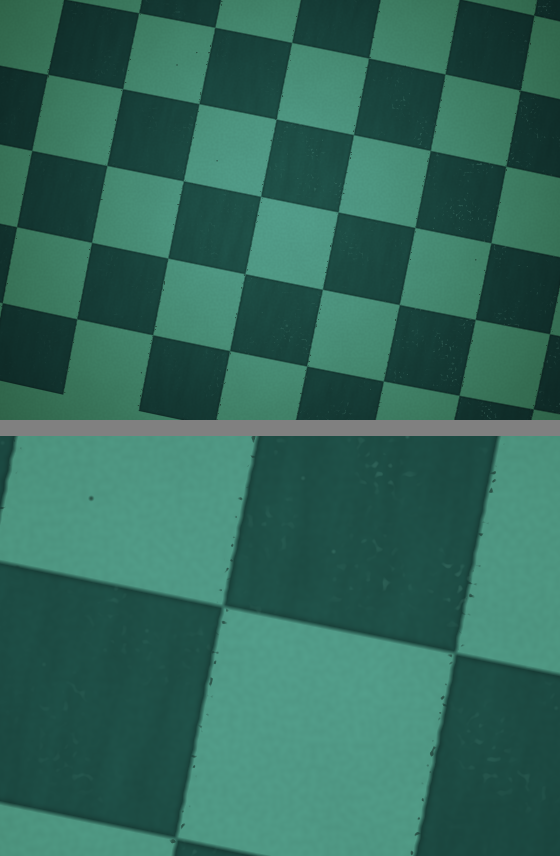
Top: the whole. Bottom: its middle third, enlarged.
Reproduce this pattern procedurally as a WebGL 1 fragment shader.

```glsl
precision highp float;

// A tilted two-tone green checkerboard seen through a slightly barrelled lens.
// Squares come from a product of two soft square waves; the dark ones carry
// scuffs and a thin rim, and a per-colour falloff dims the light to the corners.

uniform vec2 u_resolution;

// Lengths are in canvas heights unless noted as squares.
const float SQUARE = 0.1882;
const float TILT = 0.1987;
const vec2 BOARD_SHIFT = vec2(0.268, 0.116);  // squares
const float BARREL = 0.04;
const float LAST_ROW = 3.0;                   // plain border below this row
const float EDGE_SOFT = 0.010;                // squares
const float EDGE_RAGGED = 0.006;              // squares
const float RIM_WIDTH = 0.020;                // squares
const float RIM_DARKEN = 0.22;
const float SCUFF_SCALE = 150.0;
const float SCUFF_STRENGTH = 0.13;
const float GRAIN = 0.035;
const vec3 LIGHT_GREEN = vec3(0.317, 0.607, 0.532);
const vec3 DARK_GREEN = vec3(0.120, 0.312, 0.278);
const vec3 SCUFF_COLOUR = vec3(0.75, 0.95, 0.85);
const vec3 LIGHT_FALLOFF = vec3(1.05, 0.80, 1.25);
const vec3 DARK_FALLOFF = vec3(1.85, 1.45, 1.38);

float hash(vec2 p) {
  return fract(sin(dot(p, vec2(127.1, 311.7))) * 43758.55);
}

vec2 gradient(vec2 p) {
  float a = 6.2832 * hash(p);
  return vec2(cos(a), sin(a));
}

float gradientNoise(vec2 p) {
  vec2 i = floor(p);
  vec2 f = fract(p);
  vec2 w = f * f * f * (f * (f * 6.0 - 15.0) + 10.0);
  vec2 e = vec2(1.0, 0.0);
  float low = mix(dot(gradient(i), f), dot(gradient(i + e.xy), f - e.xy), w.x);
  float high = mix(dot(gradient(i + e.yx), f - e.yx),
                   dot(gradient(i + e.xx), f - e.xx), w.x);
  return mix(low, high, w.y);
}

float fbm(vec2 p) {
  float sum = 0.0;
  float amp = 0.6;
  for (int i = 0; i < 3; i++) {
    sum += amp * gradientNoise(p);
    p = p * 2.03 + 17.3;
    amp *= 0.5;
  }
  return sum;
}

// +1 on even squares, -1 on odd ones, with a soft change between.
float squareWave(float x, float soft) {
  float ramp = 0.5 - abs(fract(x * 0.5 + 0.25) * 2.0 - 1.0);
  return clamp(ramp / soft, -1.0, 1.0);
}

// Sparse round specks, at most one in each grid cell.
float specks(vec2 p, float chance, float radius, float soft) {
  vec2 id = floor(p);
  vec2 centre = 0.3 + 0.4 * vec2(hash(id + 3.1), hash(id + 8.7));
  float spot = 1.0 - smoothstep(radius - soft, radius + soft,
                                length(fract(p) - centre));
  return spot * step(hash(id + 21.4), chance);
}

void main() {
  vec2 view = (gl_FragCoord.xy - 0.5 * u_resolution) / u_resolution.y;
  float r2 = dot(view, view);

  // Lens and tilt; board rows are counted downwards.
  vec2 flatPos = view * (1.0 + BARREL * r2);
  float c = cos(TILT);
  float s = sin(TILT);
  vec2 board = vec2(c * flatPos.x - s * flatPos.y, -s * flatPos.x - c * flatPos.y)
             / SQUARE + BOARD_SHIFT;
  vec2 id = floor(board);

  // Checker with slightly ragged upright edges.
  float soft = max(EDGE_SOFT, 0.75 / (u_resolution.y * SQUARE));
  vec2 cut = board;
  cut.x += EDGE_RAGGED * gradientNoise(board * vec2(3.0, 22.0));
  float inside = 1.0 - smoothstep(LAST_ROW - soft, LAST_ROW + soft, cut.y);
  float parity = squareWave(cut.x, soft)
               * squareWave(min(cut.y, LAST_ROW - 0.5), soft);
  float dark = (0.5 - 0.5 * parity) * inside;

  // Base tones under uneven light.
  vec3 lightTone = LIGHT_GREEN / (1.0 + LIGHT_FALLOFF * r2);
  vec3 darkTone = DARK_GREEN / (1.0 + DARK_FALLOFF * r2);
  lightTone *= 1.0 + 0.03 * fbm(board * 2.5);
  darkTone *= 1.0 + 0.05 * (hash(id) - 0.5) + 0.10 * fbm(board * vec2(9.0, 2.0));

  // Thin dark rim around each dark square.
  vec2 toLine = 0.5 - abs(fract(cut) - 0.5);
  float rim = min(toLine.x, toLine.y) / RIM_WIDTH;
  darkTone *= 1.0 - RIM_DARKEN * exp(-rim * rim);

  // Scuffs gather in patches, heavier to the lower right.
  float wear = mix(0.35, 1.0, smoothstep(-0.5, 0.7, view.x - view.y));
  wear *= 0.4 + 0.8 * hash(id + 5.3);
  float patches = smoothstep(-0.05, 0.35, fbm(board * 2.8 + 40.0 * hash(id)));
  float scratch = smoothstep(0.18, 0.50, gradientNoise(flatPos * SCUFF_SCALE));
  float chip = specks(flatPos * 34.0, 0.07, 0.045, 0.04);
  darkTone += SCUFF_COLOUR * SCUFF_STRENGTH * wear * (patches * scratch + chip);

  // Small dark nicks beside upright edges and a few stray specks.
  float nearEdge = 1.0 - smoothstep(0.015, 0.035, toLine.x);
  float nick = nearEdge * smoothstep(0.28, 0.50, gradientNoise(board * 38.0));
  float stray = specks(flatPos * 22.0 + 5.0, 0.03, 0.035, 0.03);
  lightTone *= 1.0 - 0.45 * max(nick * inside, stray);

  vec3 colour = mix(lightTone, darkTone, dark);
  colour *= 1.0 + GRAIN * gradientNoise(flatPos * 170.0 + 9.0);
  gl_FragColor = vec4(colour, 1.0);
}
```
